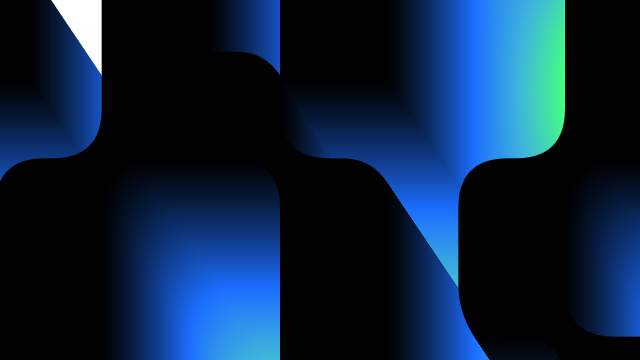
This background is drawn by a WebGL 1 fragment shader. Its source:

```glsl
precision highp float;
// Folded dark ribbons with squircle corners, lit by blue-to-green gradients.
uniform vec2 u_resolution;

// Lengths are in canvas units: the canvas is HEIGHT units tall.
const float HEIGHT = 432.0;
const float TILE = 128.0;              // width of a dark tile
const float GAP = 86.0;                // space between tiles
const float PITCH = TILE + GAP;        // horizontal gradient length
const float FALL = PITCH * TILE / GAP; // vertical gradient length
const float RADIUS = 0.5 * TILE;       // reach of a rounded corner
const float SQUIRCLE = 2.6;            // corner exponent, 2 is a circle
const float BEND = 28.0;               // softness where an edge turns diagonal

// Grid lines shared by the shapes
const float COL_A = 122.0;
const float COL_B = COL_A + PITCH;
const float COL_C = COL_B + PITCH;
const float COL_D = COL_C + TILE;
const float ROW_LOW = 28.0;
const float ROW_MID = ROW_LOW + PITCH;
const float ROW_HIGH = ROW_MID + TILE;
const float ROW_FOLD = 337.0;          // where the falling gradients start

const vec3 INK = vec3(0.004, 0.004, 0.007);
const vec3 BLUE = vec3(0.11, 0.43, 1.0);
const vec3 CYAN = vec3(0.25, 0.72, 0.85);
const vec3 GREEN = vec3(0.27, 1.0, 0.50);
const float BLUE_STOP = 0.49;
const float CYAN_STOP = 0.75;

vec3 ramp(float t) {
  t = clamp(t, 0.0, 1.0);
  vec3 c = mix(INK, BLUE, pow(min(t / BLUE_STOP, 1.0), 1.3));
  c = mix(c, CYAN, clamp((t - BLUE_STOP) / (CYAN_STOP - BLUE_STOP), 0.0, 1.0));
  return mix(c, GREEN, clamp((t - CYAN_STOP) / (1.0 - CYAN_STOP), 0.0, 1.0));
}

// Antialiased coverage of a signed distance
float fill(float d) {
  return clamp(0.5 - d * u_resolution.y / HEIGHT, 0.0, 1.0);
}

float smoothMax(float a, float b, float k) {
  float h = max(k - abs(a - b), 0.0) / k;
  return max(a, b) + 0.25 * h * h * k;
}

// Quadrant with one squircle corner at the origin, facing "outward"
float corner(vec2 p, vec2 outward) {
  vec2 q = p * outward + RADIUS;
  vec2 e = pow(max(q, 0.0) / RADIUS, vec2(SQUIRCLE));
  float curve = RADIUS * pow(e.x + e.y, 1.0 / SQUIRCLE);
  return curve + min(max(q.x, q.y), 0.0) - RADIUS;
}

// Region up and left of an S-shaped edge that starts at column x
float sCurve(vec2 p, float x) {
  vec2 q = p - vec2(x + RADIUS, ROW_MID);
  float side = q.x < 0.0 ? -1.0 : 1.0;
  return side * corner(side * q - vec2(RADIUS, 0.0), vec2(1.0, -1.0));
}

// Signed distance to the falling diagonal through a, positive up and right
float diagonal(vec2 p, vec2 a) {
  return dot(p - a, normalize(vec2(TILE, GAP)));
}

float across(vec2 p, float x) { return (p.x - x) / PITCH; }
float down(vec2 p, float y) { return (y - p.y) / FALL; }

// Gradient that grows away from the upper left of a panel
float panelLight(vec2 p, float x) {
  return -smoothMax(-across(p, x), -down(p, ROW_MID), 0.25);
}

void main() {
  vec2 p = gl_FragCoord.xy / u_resolution.y * HEIGHT;
  vec3 color = INK;

  // Lower panels
  float panel = corner(p - vec2(COL_B, ROW_MID), vec2(1.0));
  color = mix(color, ramp(panelLight(p, COL_A)), fill(panel));
  panel = corner(p - vec2(COL_D, ROW_LOW), vec2(-1.0));
  color = mix(color, ramp(panelLight(p, COL_D)), fill(panel));

  // Upper strip above a bent dark tile
  float bent = smoothMax(p.y - ROW_HIGH, diagonal(p, vec2(317.0, ROW_HIGH)), BEND);
  float strip = fill(-bent) * fill(p.x - COL_B);
  color = mix(color, ramp(across(p, COL_A + TILE)), strip);

  // Upper left ribbon with a white fold
  float light = max(across(p, COL_A - GAP), down(p, ROW_FOLD));
  float fold = fill(-diagonal(p, vec2(317.0 - PITCH, ROW_HIGH)));
  color = mix(color, mix(ramp(light), vec3(1.0), fold), fill(sCurve(p, COL_A - TILE)));

  // Central ribbon, greenest along its right edge
  float glow = across(p, COL_B + TILE);
  float lift = (p.y - 322.0) / 110.0;
  glow -= 0.12 * smoothstep(0.5, 1.0, glow) * lift * lift;
  light = max(min(across(p, COL_B), down(p, ROW_FOLD)), glow);
  bent = smoothMax(p.y - ROW_MID, diagonal(p, vec2(445.0, ROW_MID)), BEND);
  float under = p.x < COL_B + RADIUS ? corner(p - vec2(COL_B, ROW_MID), vec2(-1.0)) : -bent;
  color = mix(color, ramp(light), fill(under) * fill(sCurve(p, COL_C)));

  // Underside of the ribbon, left of the next dark tile
  float cut = -diagonal(p, vec2(569.0, ROW_LOW));
  float tile = smoothMax(COL_C - p.x, cut, 20.0);
  float underside = fill(bent) * fill(-tile) * fill(COL_B + TILE - p.x);
  color = mix(color, ramp(across(p, COL_B + TILE)), underside);

  // Faint panel along the bottom
  panel = corner(p - vec2(COL_D, ROW_LOW), vec2(1.0));
  color = mix(color, ramp(down(p, ROW_LOW)), fill(panel) * fill(cut));

  gl_FragColor = vec4(color, 1.0);
}
```
